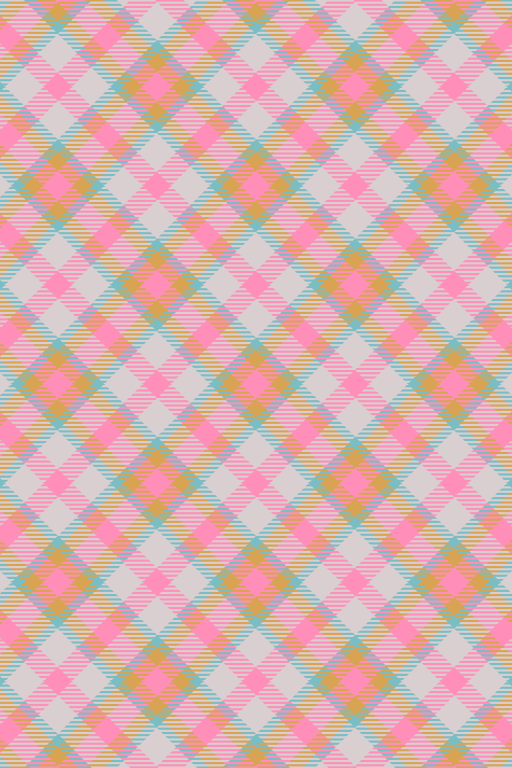
Write a WebGL 1 fragment shader that draws this pattern.

```glsl
precision highp float;
// Diagonal tartan: one mirrored stripe sequence runs along both diagonals.
// A fine twill of horizontal lines chooses which of the two sets of
// threads is on top, so like colours cross solid and others hatch.

uniform vec2 u_resolution;

const float REPEATS_DOWN = 3.875;
const float TWILL_LINES = 46.0; // lines in each repeat

// Step across an edge, softened over the given width.
float softStep(float edge, float x, float width) {
  return clamp((x - edge) / width + 0.5, 0.0, 1.0);
}

// Colour of the thread at position d, mirrored about each repeat's centre.
vec3 threadColour(float d, float pixel) {
  vec3 pink = vec3(1.00, 0.56, 0.72);
  vec3 gold = vec3(0.85, 0.64, 0.33);
  vec3 teal = vec3(0.48, 0.74, 0.76);
  vec3 pale = vec3(0.85, 0.81, 0.82);

  float s = 2.0 * abs(fract(d + 0.5) - 0.5); // 0 at centre, 1 at fold
  float width = 2.83 * pixel;
  vec3 colour = mix(pink, gold, softStep(0.150, s, width));
  colour = mix(colour, teal, softStep(0.340, s, width));
  colour = mix(colour, pale, softStep(0.468, s, width));
  return mix(colour, pink, softStep(0.857, s, width));
}

void main() {
  // One unit is one repeat, with the origin at the canvas centre.
  float pixel = REPEATS_DOWN / u_resolution.y;
  vec2 p = (gl_FragCoord.xy - 0.5 * u_resolution) * pixel;

  vec3 warp = threadColour(p.x + p.y, pixel);
  vec3 weft = threadColour(p.x - p.y, pixel);

  // Twill: equal bands of warp and weft.
  float wave = abs(fract(p.y * TWILL_LINES) - 0.5);
  float warpOnTop = softStep(0.25, wave, TWILL_LINES * pixel);

  gl_FragColor = vec4(mix(weft, warp, warpOnTop), 1.0);
}
```
